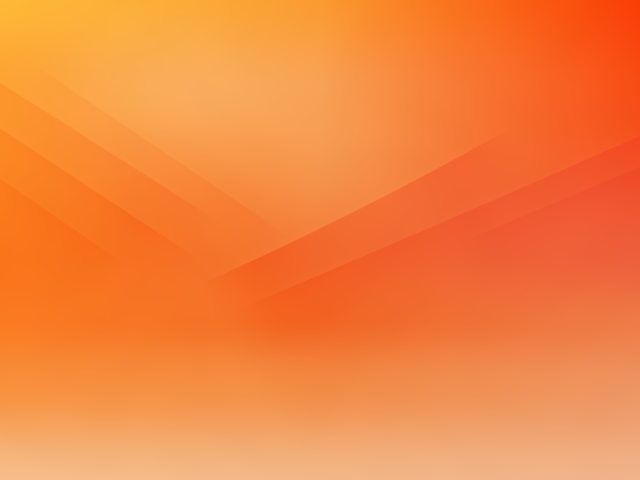
Reproduce this background procedurally as a WebGL 2 fragment shader.

```glsl
#version 300 es
precision highp float;
// Warm orange gradient with soft translucent folds meeting in a wide V.
#define EDGE_SOFT 0.0022
#define FOLD_DEPTH 0.10
#define RIM_LIGHT 0.018
#define RIM_WIDTH 0.010
#define MOTTLE 0.004
#define FOLDS 7

uniform vec2 u_resolution;
out vec4 outColor;

// Fold edges, left end to right end, in units of canvas height.
const vec4 EDGES[FOLDS] = vec4[FOLDS](
  vec4(0.050, 0.880, 0.634, 0.486),
  vec4(-0.17, 0.936, 0.486, 0.519),
  vec4(-0.17, 0.844, 0.443, 0.441),
  vec4(-0.17, 0.745, 0.278, 0.437),
  vec4(0.400, 0.400, 1.090, 0.748),
  vec4(0.460, 0.340, 1.507, 0.794),
  vec4(0.955, 0.493, 1.507, 0.726));

// Strength, falloff width and downward sag of each fold.
const vec3 STYLES[FOLDS] = vec3[FOLDS](
  vec3(0.32, 0.07, 0.000),
  vec3(0.50, 0.07, 0.000),
  vec3(0.50, 0.06, 0.000),
  vec3(0.35, 0.06, 0.000),
  vec3(0.85, 0.14, 0.010),
  vec3(0.50, 0.09, 0.003),
  vec3(0.30, 0.06, 0.000));

// Horizontal blend through three colours.
vec3 across(float x, vec3 left, vec3 middle, vec3 right) {
  vec3 c = mix(left, middle, clamp(2.0 * x, 0.0, 1.0));
  return mix(c, right, clamp(2.0 * x - 1.0, 0.0, 1.0));
}

// Half-eased ramp, gentler than a straight one at its ends.
float ramp(float a, float b, float y) {
  return 0.5 * (clamp((y - a) / (b - a), 0.0, 1.0) + smoothstep(a, b, y));
}

float glow(vec2 p, vec2 centre, vec2 radius) {
  vec2 q = (p - centre) / radius;
  return exp(-dot(q, q));
}

// Pale floor, burnt orange middle, amber-to-red ceiling.
vec3 backdrop(float x, float y) {
  vec3 c = across(x, vec3(0.96, 0.74, 0.54), vec3(0.95, 0.72, 0.53), vec3(0.94, 0.70, 0.54));
  vec3 sand = across(x, vec3(0.97, 0.56, 0.23), vec3(0.95, 0.55, 0.27), vec3(0.93, 0.58, 0.38));
  vec3 clay = across(x, vec3(0.98, 0.48, 0.13), vec3(0.95, 0.43, 0.16), vec3(0.93, 0.48, 0.28));
  vec3 ember = across(x, vec3(0.98, 0.46, 0.10), vec3(0.95, 0.45, 0.20), vec3(0.93, 0.37, 0.23));
  vec3 peach = across(x, vec3(0.99, 0.62, 0.18), vec3(0.97, 0.61, 0.30), vec3(0.97, 0.30, 0.08));
  vec3 amber = across(x, vec3(1.00, 0.72, 0.20), vec3(0.98, 0.60, 0.18), vec3(0.98, 0.24, 0.02));
  c = mix(c, sand, ramp(0.00, 0.20, y));
  c = mix(c, clay, ramp(0.20, 0.33, y));
  c = mix(c, ember, ramp(0.33, 0.46, y));
  c = mix(c, peach, ramp(0.46, 0.82, y));
  return mix(c, amber, ramp(0.82, 1.00, y));
}

// x: shadow below the edge, y: thin light along its upper side.
vec2 fold(vec2 p, vec4 edge, vec3 style) {
  vec2 span = edge.zw - edge.xy;
  vec2 dir = normalize(span);
  float t = dot(p - edge.xy, dir) / length(span);
  float d = dot(p - edge.xy, vec2(dir.y, -dir.x)) - 4.0 * style.z * t * (1.0 - t);
  float ends = smoothstep(0.0, 0.2, t) * (1.0 - smoothstep(0.75, 1.0, t));
  float below = smoothstep(-EDGE_SOFT, EDGE_SOFT, d);
  float shadow = below * exp(-max(d, 0.0) / style.y);
  float rim = (1.0 - below) * exp(-abs(d) / RIM_WIDTH);
  return vec2(shadow, rim) * ends * style.x;
}

void main() {
  vec2 uv = gl_FragCoord.xy / u_resolution;
  vec2 p = gl_FragCoord.xy / u_resolution.y;
  vec3 color = backdrop(uv.x, uv.y);

  // Light pooled inside the V
  color += vec3(0.0, 0.06, 0.11) * glow(p, vec2(0.36, 0.81), vec2(0.27, 0.17));
  color += vec3(0.0, 0.05, 0.04) * glow(p, vec2(0.72, 0.63), vec2(0.20, 0.15));

  // Folds shift from orange to rose towards the right
  vec3 tint = mix(vec3(0.0, -1.0, -0.7), vec3(-0.1, -0.9, 0.1), smoothstep(0.5, 1.0, uv.x));
  for (int i = 0; i < FOLDS; i++) {
    vec2 f = fold(p, EDGES[i], STYLES[i]);
    color += tint * FOLD_DEPTH * f.x + RIM_LIGHT * f.y;
  }

  // Faint cloudy unevenness
  float cloud = sin(17.0 * p.x + 3.0 * sin(9.0 * p.y)) * sin(21.0 * p.y + 2.0 * sin(13.0 * p.x));
  color += MOTTLE * cloud;
  outColor = vec4(clamp(color, 0.0, 1.0), 1.0);
}
```
